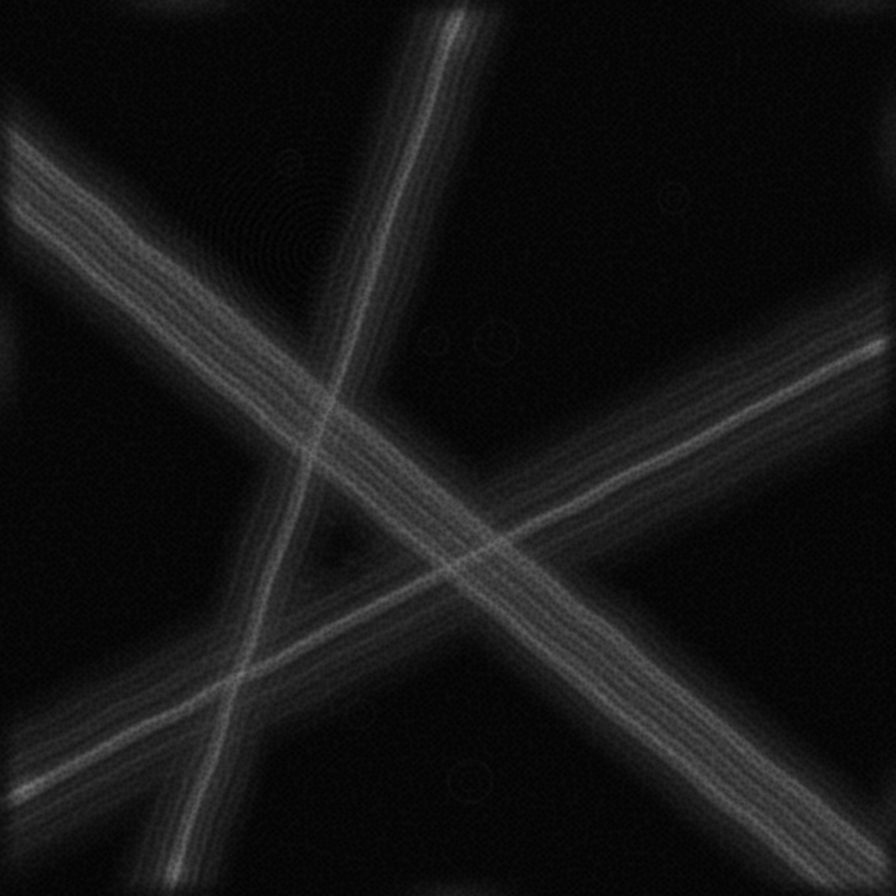
Reproduce this background procedurally as a Shadertoy shader.

```glsl
// Three soft grey beams cross on black like a diffraction image.
// Each beam is a profile of its line distance (halo, plateau, bright ridges);
// layered sines and cellular noise add interference fringes and grain.

#define RIDGE_GAIN 0.15
#define HALO_GAIN 0.125
#define CORE_GAIN 0.10
#define FRINGE_PERIOD 0.0105
#define FRINGE_GAIN 0.13
#define GRAIN_CELLS 170.0
#define GRAIN_GAIN 0.38
#define BACKGROUND 0.026
#define FRAME_MARGIN 0.022

const float TAU = 6.28318;

vec2 hash2(vec2 cell) {
    vec3 q = fract(cell.xyx * vec3(0.1031, 0.1030, 0.0973));
    q += dot(q, q.yzx + 33.33);
    return fract((q.xx + q.yz) * q.zy);
}

// Distance to the nearest scattered point, about 0 to 1
float cellular(vec2 p) {
    vec2 cell = floor(p), local = fract(p);
    float nearest = 2.0;
    for (int y = -1; y <= 1; y++)
        for (int x = -1; x <= 1; x++) {
            vec2 o = vec2(x, y);
            vec2 r = o + hash2(cell + o) - local;
            nearest = min(nearest, dot(r, r));
        }
    return sqrt(nearest);
}

float lineDistance(vec2 p, vec2 a, vec2 b) {
    return dot(p - a, normalize(vec2(a.y - b.y, b.x - a.x)));
}

float bell(float d, float width) {
    return exp(-d * d / (width * width));
}

float glow(vec2 p, vec2 center, vec2 size) {
    vec2 q = (p - center) / size;
    return exp(-dot(q, q));
}

float fringes(float d, float period) {
    return sin(TAU * d / period);
}

// Halo with a bright central ridge
float thinBeam(float d, float halfWidth, float ridgeWidth) {
    float halo = 1.0 - smoothstep(0.25 * halfWidth, halfWidth, abs(d));
    float sideLobes = 1.0 + 0.16 * cos(TAU * d / (halfWidth * 0.28));
    return HALO_GAIN * halo * sideLobes + RIDGE_GAIN * bell(d, ridgeWidth);
}

// Halo, flat core and a ridge along either side of the core
float wideBeam(float d) {
    float e = abs(d);
    float halo = 1.0 - smoothstep(0.035, 0.092, e);
    float core = 1.0 - smoothstep(0.030, 0.050, e);
    return HALO_GAIN * halo + CORE_GAIN * core
         + 0.085 * bell(e - 0.029, 0.006) + 0.02 * core * cos(TAU * d / 0.019);
}

// Faint concentric circles: xy is the center, z the radius
float faintRings(vec2 p) {
    vec3 rings[6] = vec3[6](
        vec3(0.484, 0.619, 0.016), vec3(0.554, 0.618, 0.024),
        vec3(0.402, 0.203, 0.016), vec3(0.752, 0.779, 0.017),
        vec3(0.323, 0.818, 0.014), vec3(0.525, 0.128, 0.024));
    float sum = 0.0;
    for (int i = 0; i < 6; i++) {
        float r = length(p - rings[i].xy);
        sum += bell(r - rings[i].z, 0.0022) + 0.6 * bell(r - 0.45 * rings[i].z, 0.002);
    }
    return sum;
}

// Weak patches of light along the frame
float frameGlow(vec2 p) {
    return 0.09 * glow(p, vec2(0.20, 1.0), vec2(0.06, 0.018))
         + 0.08 * glow(p, vec2(0.95, 1.0), vec2(0.06, 0.018))
         + 0.09 * glow(p, vec2(0.0, 0.61), vec2(0.02, 0.06))
         + 0.08 * glow(p, vec2(1.0, 0.84), vec2(0.02, 0.06))
         + 0.08 * glow(p, vec2(1.0, 0.10), vec2(0.02, 0.04))
         + 0.08 * glow(p, vec2(0.51, 0.0), vec2(0.05, 0.015));
}

void mainImage(out vec4 fragColor, in vec2 fragCoord) {
    vec2 p = fragCoord / iResolution.xy;
    vec2 wobble = 0.0015 * vec2(sin(p.y * 37.0 + 2.0 * sin(p.x * 23.0)),
                                sin(p.x * 41.0 + 2.0 * sin(p.y * 29.0)));
    vec2 q = p + wobble;

    // Beams, joined so that crossings do not burn out
    float diagonal = lineDistance(q, vec2(0.026, 0.798), vec2(0.911, 0.0625));
    float steep = lineDistance(q, vec2(0.508, 0.974), vec2(0.195, 0.030));
    float shallow = lineDistance(q, vec2(0.026, 0.118), vec2(0.977, 0.614));
    vec3 beams = vec3(wideBeam(diagonal), thinBeam(steep, 0.072, 0.011),
                      thinBeam(shallow, 0.105, 0.009));
    float light = pow(dot(beams * beams, beams) + 1e-9, 1.0 / 3.0);

    // Dark cavity between the lower arms
    float mottle = 0.5 + 0.5 * sin(p.x * 170.0 + p.y * 70.0) * sin(p.y * 150.0 - p.x * 60.0);
    light *= 1.0 - (0.35 + 0.5 * mottle) * glow(p, vec2(0.375, 0.385), vec2(0.042, 0.045));

    // Beams fade at the frame and end in bright tips
    vec2 border = min(p, 1.0 - p);
    light *= mix(0.35, 1.0, smoothstep(0.0, FRAME_MARGIN, min(border.x, border.y)));
    light += 0.09 * (glow(p, vec2(0.508, 0.965), vec2(0.022)) + glow(p, vec2(0.976, 0.613), vec2(0.014))
                   + glow(p, vec2(0.195, 0.030), vec2(0.014)) + glow(p, vec2(0.028, 0.120), vec2(0.016)));
    light += frameGlow(p);

    // Fringes follow the beams; arcs cross the upper left
    vec3 weight = beams / (beams.x + beams.y + beams.z + 0.01);
    float weave = dot(weight, vec3(fringes(diagonal, FRINGE_PERIOD), fringes(steep, FRINGE_PERIOD),
                                   fringes(shallow, FRINGE_PERIOD)));
    float arcs = fringes(length(q - vec2(0.36, 0.72)), 0.0095) * glow(p, vec2(0.30, 0.74), vec2(0.12, 0.11));
    float grain = cellular(q * GRAIN_CELLS) - 0.45;
    float texture1 = 1.0 + FRINGE_GAIN * weave + GRAIN_GAIN * grain + 0.16 * arcs;

    float speckle = 1.0 + 1.3 * grain + 0.25 * fringes(q.x, 0.009) * fringes(q.y, 0.008);
    float base = BACKGROUND * speckle + 0.012 * arcs + 0.022 * faintRings(p);
    float grey = max(light * texture1 + base * (1.0 - smoothstep(0.0, 0.2, light)), 0.0);
    fragColor = vec4(vec3(grey), 1.0);
}
```
